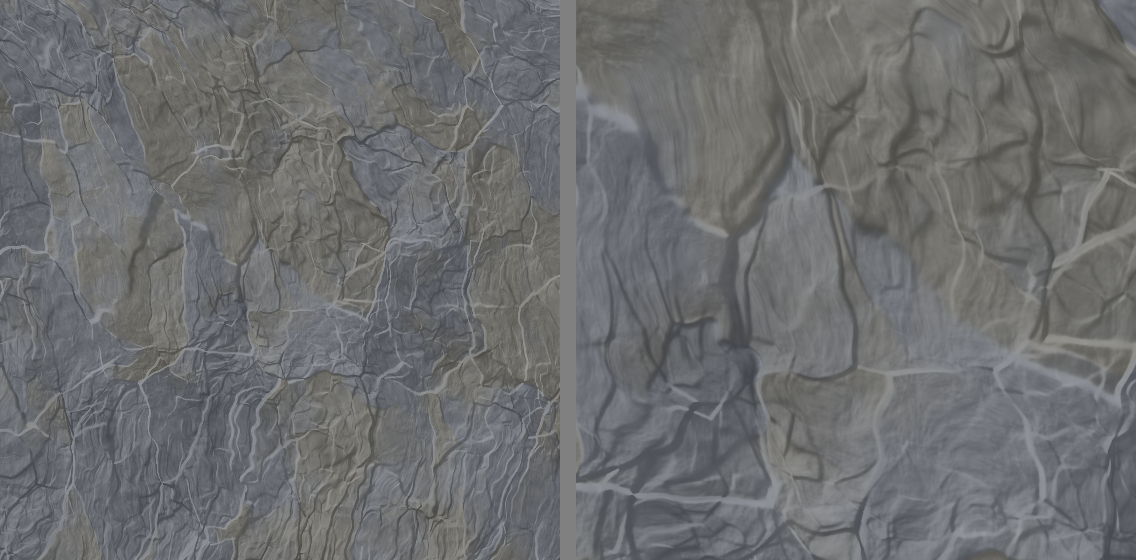
Left: the whole. Right: its middle third, enlarged.
Write a WebGL 2 fragment shader that draws this texture.

```glsl
#version 300 es
precision highp float;
// Weathered slate cliff: tilted facets from several layers of soft weighted
// Voronoi cells, stretched along bending strata and lit from the upper left.
// Blue-grey slabs alternate with olive facets, crossed by cracks and pale veins.

#define CELLS 6.0            // largest slabs across the canvas
#define LAYERS 5             // facet layers, each finer than the last
#define EDGE_SHARPNESS 850.0 // crispness of the ledges
#define TILT 1.1             // slope of single facets
#define LEDGE 0.15           // height of steps between facets
#define GRAIN 0.009          // relief of the fine stone grain
#define LIGHT_GAIN 0.085     // contrast of the lighting
#define CRACK_DEPTH 0.06
#define SLATE vec3(0.423, 0.436, 0.459)
#define OLIVE vec3(0.434, 0.428, 0.407)

uniform vec2 u_resolution;
out vec4 fragColor;

vec2 hash2(vec2 p) {
    vec2 s = vec2(dot(p, vec2(127.1, 311.7)), dot(p, vec2(269.5, 183.3)));
    return fract(sin(s) * 43758.5453);
}

float noise(vec2 p) {
    vec2 i = floor(p), f = fract(p);
    f = f * f * (3.0 - 2.0 * f);
    float low = mix(hash2(i).x, hash2(i + vec2(1, 0)).x, f.x);
    float high = mix(hash2(i + vec2(0, 1)).x, hash2(i + vec2(1, 1)).x, f.x);
    return mix(low, high, f.y);
}

float fbm(vec2 p) {
    float sum = 0.0, amp = 0.5;
    for (int i = 0; i < 5; i++) {
        sum += amp * noise(p);
        p = mat2(1.6, 1.2, -1.2, 1.6) * p + 7.3;
        amp *= 0.5;
    }
    return sum;
}

// Height, cell tone and distance to the cell border of one facet layer
vec3 facets(vec2 p, float sharpness) {
    vec2 cell = floor(p), f = fract(p);
    vec3 sum = vec3(0.0);
    float nearest = 9.0, second = 9.0;
    for (int j = -1; j <= 1; j++) {
        for (int i = -1; i <= 1; i++) {
            vec2 o = vec2(i, j);
            vec2 d = o + 0.05 + 0.9 * hash2(cell + o) - f;
            vec2 traits = hash2(cell + o + 37.0);
            vec2 tilt = hash2(cell + o + 71.0) - 0.5;
            float metric = dot(d, d) - 0.3 * traits.x;
            // Weights stay relative to the nearest cell found so far
            sum *= exp(-sharpness * max(nearest - metric, 0.0));
            second = min(second, max(nearest, metric));
            nearest = min(nearest, metric);
            float height = LEDGE * traits.y + TILT * dot(tilt, d);
            sum += exp(-sharpness * (metric - nearest)) * vec3(height, traits.y, 1.0);
        }
    }
    return vec3(sum.xy / sum.z, second - nearest);
}

// Strata lean right-down near the top and stand upright near the bottom
vec2 strata(vec2 p) {
    vec2 q = vec2(p.x + 0.45 * (p.y - 0.3) * (p.y - 0.3), 0.62 * p.y);
    vec2 bend = vec2(fbm(p * 4.0), fbm(p * 4.0 + 31.0)) - 0.5;
    vec2 chip = vec2(noise(p * 48.0), noise(p * 48.0 + 53.0)) - 0.5;
    return q + 0.13 * bend + 0.008 * chip;
}

// Height, broad cell tone, crack strength
vec3 relief(vec2 p) {
    vec2 q = strata(p);
    float rough = smoothstep(0.3, 0.6, noise(q * 7.0 + 11.0));
    float height = 0.0, tone = 0.0, crack = 0.0, amp = 0.8, freq = CELLS;
    for (int i = 0; i < LAYERS; i++) {
        vec3 f = facets(q * freq + 17.0 * float(i), EDGE_SHARPNESS / freq);
        float presence = i < 2 ? 1.0 : mix(0.18, 1.0, rough);
        height += amp * presence * f.x / freq;
        if (i < 3) tone += f.y * (i == 0 ? 0.5 : 0.25);
        float line = 1.0 - smoothstep(0.0, 0.004 * freq, f.z);
        crack = max(crack, line * presence * amp);
        freq *= 1.8;
        amp *= 0.95;
    }
    height += GRAIN * fbm(q * vec2(85.0, 75.0));
    return vec3(height, tone, crack);
}

void main() {
    vec2 p = gl_FragCoord.xy / u_resolution.y;
    float e = 0.0013;
    vec3 rock = relief(p);
    vec2 slope = vec2(relief(p + vec2(e, 0)).x, relief(p + vec2(0, e)).x) - rock.x;

    // Lighting with softly limited slopes and pale rims
    float facing = -dot(slope / e, normalize(vec2(-0.65, 0.75)));
    float lit = facing / sqrt(1.0 + facing * facing);
    float rim = pow(max(lit, 0.0), 3.0);

    // Mineral colours
    float stain = 0.75 * rock.y + 0.7 * fbm(p * 6.0 + 3.0);
    float olive = smoothstep(0.62, 0.92, stain);
    vec3 color = mix(SLATE, OLIVE, olive);
    color += 0.03 * (rock.y - 0.5) + 0.08 * (fbm(p * 11.0 + 41.0) - 0.48);
    color += 0.06 * (fbm(p * 140.0) - 0.48);

    // Light, broken cracks and veins
    color += LIGHT_GAIN * lit + 0.045 * rim * vec3(0.95, 1.0, 1.05);
    float broken = smoothstep(0.35, 0.65, noise(p * 22.0 + 5.0));
    color -= CRACK_DEPTH * rock.z * broken;
    float vein = 1.0 - smoothstep(0.0, 0.012, abs(fbm(p * 10.0 + 19.0) - 0.48));
    color += 0.03 * vein * (1.0 - broken) * (1.0 - 0.6 * olive);
    fragColor = vec4(clamp(color, 0.0, 1.0), 1.0);
}
```
